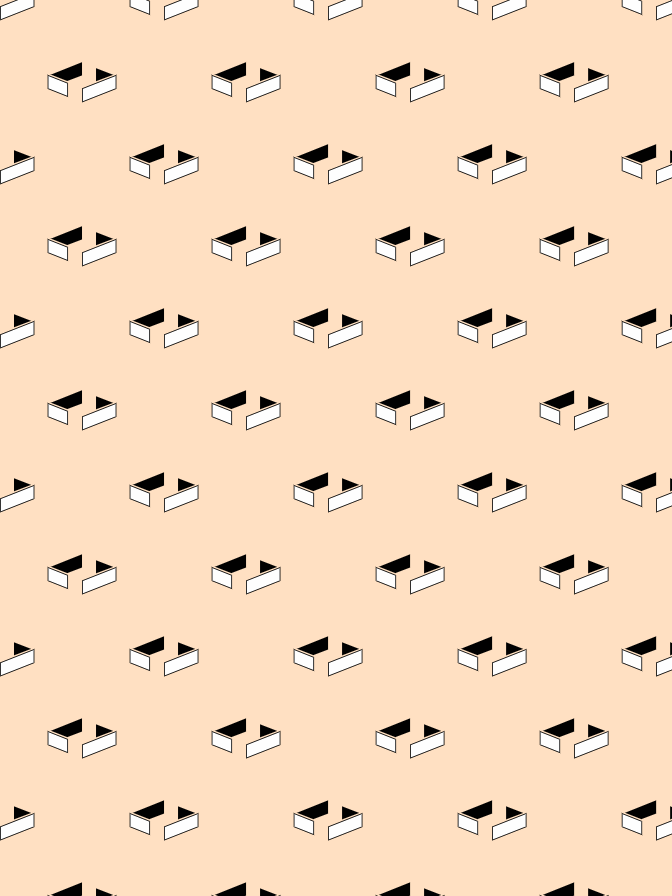
This pattern is drawn by a Shadertoy shader. Its source:

```glsl
const vec3 PAPER = vec3(1.0, 0.88, 0.76);
const vec3 INK = vec3(0.005);
const vec3 WHITE = vec3(0.995);

const float TILE = 0.2441;       // repeat size, in canvas widths
const float TILE_UNITS = 210.9;  // drawing units per repeat
const float LINE_WIDTH = 1.05;   // in drawing units

// Signed distance to the line a-b, positive on its left side
float sdEdge(vec2 p, vec2 a, vec2 b) {
    vec2 dir = normalize(b - a);
    return dot(p - a, vec2(-dir.y, dir.x));
}

// Convex shapes with clockwise corners
float sdTriangle(vec2 p, vec2 a, vec2 b, vec2 c) {
    return max(max(sdEdge(p, a, b), sdEdge(p, b, c)), sdEdge(p, c, a));
}

float sdQuad(vec2 p, vec2 a, vec2 b, vec2 c, vec2 d) {
    return max(max(sdEdge(p, a, b), sdEdge(p, b, c)),
               max(sdEdge(p, c, d), sdEdge(p, d, a)));
}

float coverage(float dist, float pixel) {
    return clamp(0.5 - dist / pixel, 0.0, 1.0);
}

vec3 outlinedPanel(vec3 base, float dist, float lineWidth, float pixel) {
    float outer = coverage(dist - 0.5 * lineWidth, pixel);
    float inner = coverage(dist + 0.5 * lineWidth, pixel);
    return base * (1.0 - outer) + INK * (outer - inner) + WHITE * inner;
}

// Half-drop repeat: every other row shifts by half a tile
vec2 staggeredCell(vec2 p) {
    float row = round(p.y * 2.0);
    float x = p.x - 0.5 * mod(row, 2.0);
    return vec2(x - round(x), p.y - 0.5 * row);
}

vec3 openBox(vec2 p, float pixel) {
    // Dark inner walls
    float backWall = sdQuad(p, vec2(-40.0, 9.5), vec2(0.0, 25.5),
                               vec2(0.0, 8.5), vec2(-19.0, 1.3));
    float sideWall = sdTriangle(p, vec2(18.0, 17.8), vec2(40.0, 9.3), vec2(18.0, 1.0));
    vec3 color = mix(PAPER, INK, coverage(min(backWall, sideWall), pixel));

    // White outlined front panels
    float leftPanel = sdQuad(p, vec2(-43.7, 8.5), vec2(-18.5, -1.5),
                                vec2(-18.5, -18.5), vec2(-43.7, -8.5));
    float rightPanel = sdQuad(p, vec2(0.5, -8.5), vec2(43.7, 8.5),
                                 vec2(43.7, -8.5), vec2(0.5, -25.5));
    return outlinedPanel(color, min(leftPanel, rightPanel), LINE_WIDTH, pixel);
}

void mainImage(out vec4 fragColor, in vec2 fragCoord) {
    // Tiles are anchored at the top left corner
    vec2 fromTopLeft = (fragCoord - vec2(0.0, iResolution.y)) / iResolution.x;
    vec2 cell = staggeredCell(fromTopLeft / TILE);
    float pixel = TILE_UNITS / (TILE * iResolution.x);
    fragColor = vec4(openBox(cell * TILE_UNITS, pixel), 1.0);
}
```
